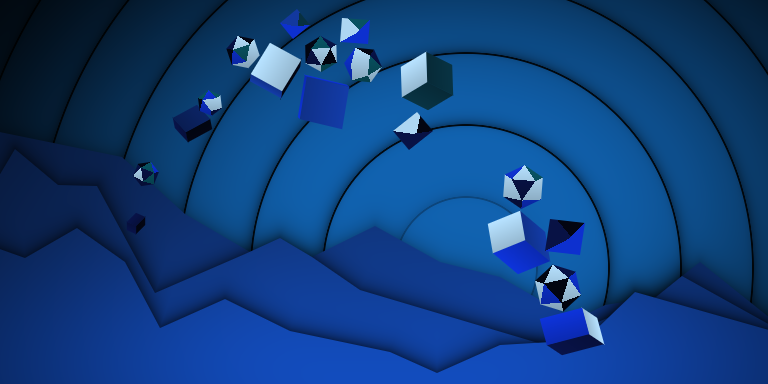
This background is drawn by a WebGL 2 fragment shader. Its source:

```glsl
#version 300 es
precision highp float;
// Paper-cut ridges under concentric blue rings, with an arc of floating faceted solids.
uniform vec2 u_resolution;
out vec4 fragColor;

const float HEIGHT = 384.0; // scene units per canvas height, y runs downward
const vec3 SKY = vec3(0.065, 0.385, 0.69);
const vec3 WHITE = vec3(0.68, 0.84, 0.95);
const vec3 BLUE = vec3(0.05, 0.19, 0.81);
const vec3 ROYAL = vec3(0.07, 0.22, 0.62);
const vec3 NAVY = vec3(0.03, 0.07, 0.27);
const vec3 TEAL = vec3(0.03, 0.32, 0.38);
const vec3 PINE = vec3(0.03, 0.19, 0.25);
const vec3 INK = vec3(0.01, 0.02, 0.07);

float hash(vec2 p) {
  vec3 q = fract(vec3(p.xyx) * 0.1031);
  q += dot(q, q.yzx + 33.33);
  return fract((q.x + q.y) * q.z);
}

// Smooth coverage of a signed distance, negative inside
float cover(float d) {
  return clamp(0.5 - d * u_resolution.y / HEIGHT, 0.0, 1.0);
}

float vignette(vec2 p, vec2 center, float strength) {
  return 1.0 - strength * smoothstep(0.2, 1.2, length((p - center) / vec2(480, 330)));
}

// Stacked discs: a dark rim and a soft shadow outside each edge
vec3 rings(vec2 p, vec2 center, float spacing) {
  float r = length(p - center) + 1.0;
  float id = floor(r / spacing + 0.5);
  float edge = r - id * spacing;
  float weight = id < 0.5 ? 0.0 : mix(0.3, 0.9, smoothstep(1.0, 2.0, id));
  float shadow = edge > 0.0 ? 0.5 * exp(-edge / 6.0) : 0.16 * exp(edge / 3.0);
  vec3 base = SKY * vignette(p, vec2(450, 210), 0.92);
  return base * (1.0 - weight * max(cover(abs(edge) - 1.0), shadow));
}

// Signed distance to the ground under a line of x, y pairs
float ridge(vec2 p, float line[26]) {
  float d = HEIGHT, level = 0.0;
  for (int i = 0; i < 24; i += 2) {
    vec2 a = vec2(line[i], line[i + 1]);
    vec2 e = vec2(line[i + 2], line[i + 3]) - a;
    d = min(d, length(p - a - e * clamp(dot(p - a, e) / dot(e, e), 0.0, 1.0)));
    if (p.x >= a.x && p.x < a.x + e.x) level = a.y + e.y * (p.x - a.x) / e.x;
  }
  return p.y > level ? -d : d;
}

// Paper layer casting a shadow on what lies behind
void layer(inout vec3 col, vec2 p, float d, float tone, float shade) {
  col *= 1.0 - shade * exp(-max(d, 0.0) / 9.0);
  vec3 paper = mix(vec3(0.07, 0.23, 0.54), vec3(0.07, 0.29, 0.72), smoothstep(200.0, HEIGHT, p.y));
  col = mix(col, paper * tone * vignette(p, vec2(400, 320), 0.6), cover(d));
}

// Parallelogram spanned by a and b
void panel(inout vec3 col, vec2 p, vec2 a, vec2 b, vec3 tint) {
  vec2 q = inverse(mat2(a, b)) * p;
  vec2 d = (abs(q - 0.5) - 0.5) * abs(determinant(mat2(a, b))) / vec2(length(b), length(a));
  col = mix(col, tint * (0.86 + 0.2 * q.x), cover(max(d.x, d.y) - 0.2));
}

// Box: nearest corner and three projected edges, one tint per face
void box(inout vec3 col, vec2 p, mat4x2 m, vec3 ab, vec3 bc, vec3 ca) {
  panel(col, p - m[0], m[2], m[3], bc);
  panel(col, p - m[0], m[3], m[1], ca);
  panel(col, p - m[0], m[1], m[2], ab);
}

// Gem: center and two half diagonals
void gem(inout vec3 col, vec2 p, mat3x2 m, vec3 left, vec3 right, vec3 base) {
  vec2 q = inverse(mat2(m[1], m[2])) * (p - m[0]);
  float d = (abs(q.x) + abs(q.y) - 1.0) * 0.7 * length(m[1]);
  vec3 tint = q.y > 0.15 - 0.15 * abs(q.x) ? base : q.x < 0.2 ? left : right;
  col = mix(col, tint, cover(d));
}

vec3 facetTint(float h) {
  return h < 0.34 ? WHITE : h < 0.52 ? BLUE : h < 0.68 ? NAVY : h < 0.84 ? TEAL : INK;
}

// Icosahedron seen face on: ten facets; s = center, radius, turn
void icosahedron(inout vec3 col, vec2 p, vec4 s) {
  vec2 q = (p - s.xy) / s.z;
  float angle = atan(q.y, q.x) - s.w, r = length(q);
  float d = (r * cos(mod(angle, 1.0472) - 0.5236) - 0.866) * s.z;
  float sector = floor(angle / 2.0944 + 0.5);
  float local = angle - sector * 2.0944;
  vec2 f = r * vec2(cos(local), sin(local));
  float facet = f.x < 0.309 ? 0.0 : 1.0 + mod(sector, 3.0);
  if (facet > 0.5 && abs(f.y) > 0.774 * (1.0 - f.x)) facet += f.y > 0.0 ? 3.0 : 6.0;
  vec3 tint = facetTint(hash(vec2(facet * 7.0 + 3.0, s.x)));
  col = mix(col, tint * (0.9 - 0.15 * q.y), cover(d));
}

void main() {
  vec2 p = vec2(gl_FragCoord.x, u_resolution.y - gl_FragCoord.y) * HEIGHT / u_resolution.y;
  vec3 col = rings(p, vec2(466, 268), 72.0);

  // Ridges from back to front
  float far[26] = float[](-20.,128.,122.,157.,185.,214.,250.,252.,312.,257.,375.,226.,440.,262.,500.,277.,575.,320.,605.,305.,655.,297.,700.,262.,790.,334.);
  float middle[26] = float[](-20.,208.,15.,149.,58.,185.,97.,186.,155.,293.,245.,254.,280.,238.,312.,257.,360.,290.,545.,345.,656.,297.,682.,276.,790.,336.);
  float near[26] = float[](-20.,242.,25.,258.,77.,228.,125.,262.,160.,328.,225.,299.,290.,331.,390.,352.,437.,373.,500.,345.,585.,340.,635.,292.,790.,336.);
  layer(col, p, ridge(p, far), 0.92, 0.25);
  layer(col, p, ridge(p, middle), 0.96, 0.5);
  layer(col, p, ridge(p, near), 1.03, 0.55);

  // Boxes
  box(col, p, mat4x2(136,226,-9,-4,9,-9,0,8), NAVY, INK, NAVY);
  box(col, p, mat4x2(186,132,24,-13,-13,-14,2,10), ROYAL * 0.6, NAVY, INK);
  box(col, p, mat4x2(282,91,-31,-17,19,-31,-1,7), WHITE, INK, ROYAL);
  box(col, p, mat4x2(307,77,42,10,-7,42,-2,-2), ROYAL, BLUE, BLUE);
  box(col, p, mat4x2(427,82,-1,-30,-25,15,26,13), WHITE, PINE, PINE);
  box(col, p, mat4x2(525,240,-5,-29,-32,13,25,21), WHITE, BLUE, ROYAL);
  box(col, p, mat4x2(589,334,-7,-26,-42,11,15,10), BLUE, NAVY, WHITE);

  // Gems
  gem(col, p, mat3x2(413,131,20,0,-4,19), WHITE, INK, NAVY);
  gem(col, p, mat3x2(355,31,15,-11,13,13), WHITE, TEAL, BLUE);
  gem(col, p, mat3x2(565,237,20,-14,15,18), NAVY, INK, BLUE);
  gem(col, p, mat3x2(295,24,15,1,-2,15), ROYAL, PINE, BLUE);

  // Icosahedra
  vec4 solids[7] = vec4[](vec4(243,52,17,.2), vec4(321,54,18,.5), vec4(363,65,19,.1), vec4(210,103,13,.4), vec4(146,174,13,.9), vec4(523,187,22,.6), vec4(558,288,24,.3));
  for (int i = 0; i < 7; i++) icosahedron(col, p, solids[i]);
  fragColor = vec4(col, 1.0);
}
```
